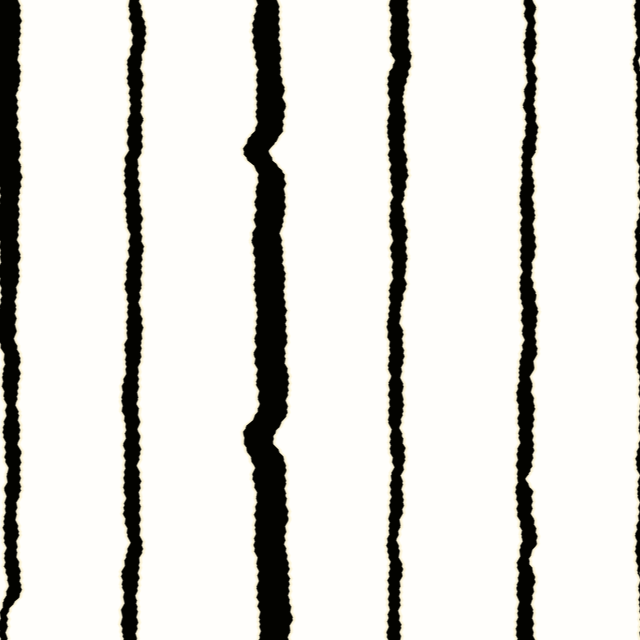
Reproduce this pattern procedurally as a three.js fragment shader.

```glsl
varying vec2 vUv;

const int STRIPES = 6;
const vec3 PAPER = vec3(1.0, 0.998, 0.983);
const vec3 FRINGE = vec3(0.99, 0.96, 0.85);
const vec3 INK = vec3(0.01, 0.01, 0.0);
const float SOFTNESS = 0.0019;     // half width of the ink edge
const float FRINGE_REACH = 0.0065; // cream glow beside the ink
const float SWAY = 0.0022;         // sideways drift of a whole stripe
const float LUMP_CELLS = 19.0;
const float LUMP_DEPTH = 0.0065;
const float TOOTH_CELLS = 85.0;
const float TOOTH_DEPTH = 0.0045;

float hash(float n) {
  return fract(sin(n * 12.9898 + 4.137) * 4375.853);
}

// 1D cellular noise: distance to the nearest jittered point, roughly centred
float cellular(float t, float seed) {
  float cell = floor(t);
  float nearest = 1.0;
  for (int k = -1; k <= 1; k++) {
    float c = cell + float(k);
    nearest = min(nearest, abs(t - c - hash(c + seed * 37.0)));
  }
  return nearest - 0.3;
}

// Smooth bump of height 1 around a given height
float bump(float y, float at, float reach) {
  return 1.0 - smoothstep(0.0, reach, abs(y - at));
}

// Centre at bottom and top, half width at bottom and top
vec4 stripeShape(int i) {
  if (i == 0) return vec4(0.022, 0.008, 0.0095, 0.024);
  if (i == 1) return vec4(0.204, 0.212, 0.0115, 0.0100);
  if (i == 2) return vec4(0.426, 0.419, 0.0245, 0.0190);
  if (i == 3) return vec4(0.617, 0.623, 0.0090, 0.0145);
  if (i == 4) return vec4(0.820, 0.828, 0.0120, 0.0070);
  return vec4(1.002, 1.000, 0.0040, 0.0060);
}

float sway(float y, float seed) {
  return SWAY * (sin(y * 17.0 + seed * 2.4)
    + 0.7 * sin(y * 39.0 + seed * 4.1)
    + 0.4 * sin(y * 71.0 + seed * 1.7));
}

float roughness(float y, float seed) {
  return LUMP_DEPTH * cellular(y * LUMP_CELLS, seed)
    + TOOTH_DEPTH * cellular(y * TOOTH_CELLS, seed + 5.0);
}

// Horizontal distance to the stripe, negative inside
float stripeDistance(vec2 p, int i) {
  float seed = float(i) + 1.0;
  vec4 s = stripeShape(i);
  float center = mix(s.x, s.y, p.y) + sway(p.y, seed);
  float halfWidth = mix(s.z, s.w, p.y * p.y);
  float notch = 0.0;

  // Kinks, notches and the tapering foot
  if (i == 0) {
    float foot = 1.0 - smoothstep(0.035, 0.075, p.y);
    center -= 0.016 * foot;
    halfWidth -= 0.004 * foot;
  } else if (i == 2) {
    center -= 0.020 * (bump(p.y, 0.762, 0.040) + bump(p.y, 0.316, 0.045));
  } else if (i == 3) {
    center += 0.005 * bump(p.y, 0.905, 0.022);
  } else if (i == 4) {
    notch = 0.010 * (bump(p.y, 0.250, 0.022) + bump(p.y, 0.126, 0.022));
  }

  float left = center - halfWidth + roughness(p.y, seed * 2.0);
  float right = center + halfWidth - notch - roughness(p.y, seed * 2.0 + 1.0);
  return max(left - p.x, p.x - right);
}

void main() {
  float d = 1.0;
  for (int i = 0; i < STRIPES; i++) {
    d = min(d, stripeDistance(vUv, i));
  }
  vec3 ground = mix(FRINGE, PAPER, smoothstep(SOFTNESS, FRINGE_REACH, d));
  gl_FragColor = vec4(mix(INK, ground, smoothstep(-SOFTNESS, SOFTNESS, d)), 1.0);
}
```
